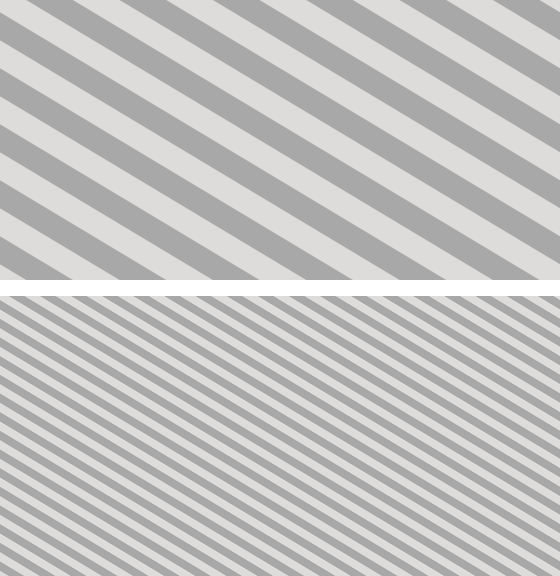
Top: one tile. Bottom: repeated 3 by 3.
Reproduce this pattern procedurally as a Shadertoy shader.

```glsl
#define REPEATS vec2(6.0, 5.0)
#define DARK_CENTER 0.531
#define DARK_WIDTH 0.5
#define DARK_GREY vec3(0.66, 0.66, 0.66)
#define LIGHT_GREY vec3(0.867, 0.863, 0.857)

// Signed distance to the dark band, in periods; negative inside
float bandDistance(vec2 uv) {
    float phase = dot(uv, REPEATS) - DARK_CENTER;
    return abs(fract(phase + 0.5) - 0.5) - 0.5 * DARK_WIDTH;
}

void mainImage(out vec4 fragColor, in vec2 fragCoord) {
    vec2 uv = fragCoord / iResolution.xy;

    // Periods crossed per pixel, measured across the stripe
    float pixelSpan = length(REPEATS / iResolution.xy);
    float darkCover = clamp(0.5 - bandDistance(uv) / pixelSpan, 0.0, 1.0);

    fragColor = vec4(mix(LIGHT_GREY, DARK_GREY, darkCover), 1.0);
}
```
